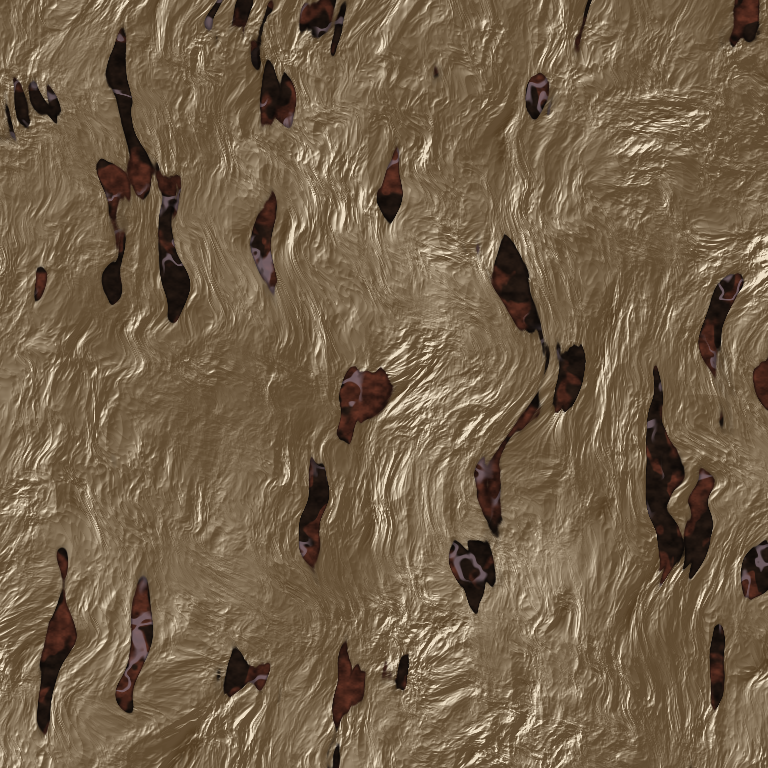
Give the GLSL for this texture, as a WebGL 1 fragment shader.

```glsl
precision highp float;
// Crumpled bronze foil hanging in torn vertical folds over a dark rusty bed.
// Ridged noise, stretched along y and bent by a domain warp, gives a height
// field that is lit by its slope; a second stretched noise tears the holes.

uniform vec2 u_resolution;

float hash(vec2 p) {
  vec3 q = fract(p.xyx * 0.1031);
  q += dot(q, q.yzx + 33.33);
  return fract((q.x + q.y) * q.z);
}

float noise(vec2 p) {
  vec2 i = floor(p), f = fract(p);
  f = f * f * (3.0 - 2.0 * f);
  return mix(mix(hash(i), hash(i + vec2(1, 0)), f.x),
             mix(hash(i + vec2(0, 1)), hash(i + vec2(1, 1)), f.x), f.y);
}

float fbm(vec2 p) {
  return 0.57 * noise(p) + 0.28 * noise(p * 2.1 + 17.3) + 0.15 * noise(p * 4.3 + 41.7);
}

// Each octave is turned and pushed by the one before, so creases break up
float ridges(vec2 p) {
  float sum = 0.0, amp = 0.45;
  for (int i = 0; i < 5; i++) {
    float n = noise(p);
    float crease = 1.0 - abs(2.0 * n - 1.0);
    sum += amp * mix(n, crease, 0.65);
    p = mat2(1.8, 0.45, -0.5, 2.0) * p + 13.7 + vec2(0.5, 0.8) * n;
    amp *= 0.58;
  }
  return sum;
}

// Sideways sway along the fall, sagging across it, then small tugs
vec2 drape(vec2 p) {
  p.x += 0.13 * (noise(p * vec2(3.0, 5.5) + 5.0) - 0.5);
  p += vec2(0.045, 0.08) * (vec2(noise(p * vec2(8.0, 11.0) + 23.0),
                                 noise(p * vec2(11.0, 4.0) + 61.0)) - 0.5);
  p += 0.018 * (vec2(noise(p * 27.0 + 7.0), noise(p * 27.0 + 83.0)) - 0.5);
  return p;
}

float foilHeight(vec2 p) {
  vec2 q = drape(p);
  float strands = ridges(q * vec2(27.0, 9.0) + 3.0);
  float crumple = ridges(q * vec2(27.0, 20.0) + 47.0);
  return mix(strands, crumple, smoothstep(0.45, 0.8, noise(p * vec2(7.0, 6.0) + 91.0)));
}

vec3 foilColor(vec2 p, float h) {
  float e = 0.0014;
  vec2 slope = vec2(foilHeight(p + vec2(e, 0)) - h, foilHeight(p + vec2(0, e)) - h) / e;

  // Tufts of strong and weak relief keep the strokes short
  float relief = mix(0.4, 1.6, noise(p * vec2(22.0, 15.0) + 31.0));
  float light = relief * dot(slope, vec2(0.6, -0.8)) / 16.0;
  light += 2.0 * (fbm(p * vec2(7.0, 4.5) + 71.0) - 0.5);
  light = clamp(light, -2.0, 2.1);

  // Soft floor in the shade, steep rise to the glints
  float tone = 0.14 + 0.27 * light + 0.09 * light * light;
  tone -= 0.12 * (1.0 - smoothstep(0.25, 0.5, h));
  return vec3(0.40, 0.32, 0.22) + tone * vec3(0.48, 0.50, 0.50);
}

vec3 bedColor(vec2 p) {
  vec2 q = p + 0.015 * vec2(noise(p * 45.0), noise(p * 45.0 + 9.0));
  float patches = fbm(q * vec2(28.0, 22.0) + 19.0);
  vec3 color = mix(vec3(0.11, 0.075, 0.055), vec3(0.27, 0.14, 0.10),
                   smoothstep(0.47, 0.55, patches));
  color *= 0.4 + 1.2 * fbm(p * vec2(90.0, 120.0));

  // Pale mineral veins
  float vein = 1.0 - smoothstep(0.02, 0.06, abs(fbm(q * vec2(26.0, 22.0) + 55.0) - 0.52));
  vein *= smoothstep(0.5, 0.65, noise(p * 18.0 + 37.0));
  return mix(color, vec3(0.52, 0.44, 0.47), 0.75 * vein);
}

void main() {
  vec2 p = gl_FragCoord.xy / u_resolution.y;
  float h = foilHeight(p);

  // Torn openings follow the folds; fine upright noise frays their rims
  vec2 q = mix(p, drape(p), 0.6);
  float tear = 0.72 * noise(q * vec2(23.0, 8.0) + 101.0)
             + 0.20 * noise(q * vec2(52.0, 18.0) + 29.0)
             + 0.08 * noise(q * vec2(120.0, 24.0) + 11.0) - 0.1 * (h - 0.5);
  float hole = smoothstep(0.714, 0.728, tear);

  vec3 foil = foilColor(p, h) * (1.0 - 0.1 * smoothstep(0.69, 0.715, tear));
  vec3 bed = bedColor(p) * mix(0.6, 1.0, smoothstep(0.72, 0.76, tear));
  gl_FragColor = vec4(mix(foil, bed, hole), 1.0);
}
```
